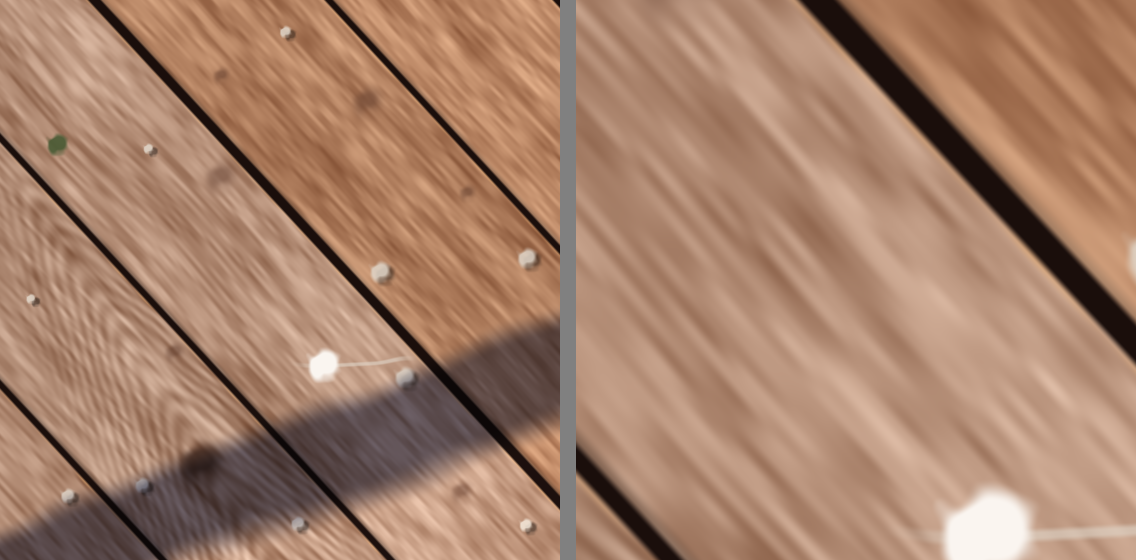
Left, the full canvas; right, a detail of the centre.
A three.js fragment shader for this texture:

```glsl
// Weathered diagonal deck boards with dark gaps, paint chips and a band of shade.
varying vec2 vUv;

// Layout, in canvas units with y running down
const float SLOPE = 1.08;
const float PITCH = 0.44;          // gap spacing measured down the canvas
const float FIRST_GAP = -0.19;
const float GAP_SHIFT = 0.008;
const float GAP_HALF = 0.0066;
const float GAP_VARIATION = 0.0019;
const float SOFT = 0.0025;

// Wood
const vec3 DARK_WOOD = vec3(0.52, 0.34, 0.24);
const vec3 PALE_WOOD = vec3(0.90, 0.75, 0.65);
const vec3 WARM_TINT = vec3(1.01, 0.95, 0.87);
const vec3 GREY_TINT = vec3(0.98, 1.00, 1.02);
const vec3 GAP_COLOR = vec3(0.10, 0.055, 0.045);
const vec3 RIM_COLOR = vec3(0.88, 0.66, 0.44);
const vec3 KNOT_COLOR = vec3(0.36, 0.22, 0.16);

// Arched grain
const vec2 ARCH_APEX = vec2(0.117, 0.443);
const vec2 ARCH_AXIS = vec2(0.555, 0.832);
const float ARCH_SPREAD = 3.6;
const float ARCH_FREQUENCY = 110.0;
const vec2 KNOT_CENTER = vec2(0.362, 0.822);

// Marks and shade
const vec3 CHIP_COLOR = vec3(0.88, 0.84, 0.79);
const vec3 PAINT_COLOR = vec3(0.98, 0.96, 0.94);
const vec3 MOSS_COLOR = vec3(0.28, 0.35, 0.20);
const vec2 PAINT_CENTER = vec2(0.580, 0.649);
const vec2 MOSS_CENTER = vec2(0.104, 0.256);
const vec3 SHADE = vec3(0.49, 0.51, 0.62);

float hash(vec2 p) {
  vec3 q = fract(vec3(p.xyx) * 0.1031);
  q += dot(q, q.yzx + 33.33);
  return fract((q.x + q.y) * q.z);
}

float noise(vec2 p) {
  vec2 i = floor(p), f = fract(p);
  f = f * f * (3.0 - 2.0 * f);
  return mix(mix(hash(i), hash(i + vec2(1.0, 0.0)), f.x),
             mix(hash(i + vec2(0.0, 1.0)), hash(i + 1.0), f.x), f.y);
}

// Ragged disc, solid inside radius * core
float blot(vec2 p, float radius, float core) {
  float d = length(p) + radius * 0.6 * (noise(p * 1.6 / radius + 9.0) - 0.5);
  return 1.0 - smoothstep(radius * core, radius * 1.2, d);
}

// One hashed blot in some cells of a grid
float scatter(vec2 p, float cells, vec2 radii, float core, float share, float seed) {
  vec2 cell = floor(p * cells), id = cell + seed;
  vec2 center = cell + 0.25 + 0.5 * vec2(hash(id), hash(id + 17.3));
  float radius = mix(radii.x, radii.y, hash(id + 31.7));
  return step(hash(id + 47.1), share) * blot(p - center / cells, radius, core);
}

// Light and dark of the wood: x across the board, y along it
float grainTone(vec2 g) {
  g.x += 0.014 * (noise(g * vec2(6.0, 4.0)) - 0.5);
  float broad = noise(g * vec2(26.0, 2.2)) - 0.5;
  float streak = noise(g * vec2(75.0, 6.0) + 5.0) - 0.5;
  float fibre = noise(g * vec2(150.0, 24.0) + 11.0) - 0.5;
  float blotch = noise(g * vec2(8.0, 5.0) + 23.0) - 0.5;
  return 0.5 + 0.38 * broad + 0.34 * streak + 0.42 * fibre + 0.26 * blotch;
}

float archRings(vec2 p) {
  vec2 q = p - ARCH_APEX;
  float u = dot(q, vec2(ARCH_AXIS.y, -ARCH_AXIS.x));
  float arch = dot(q, ARCH_AXIS) - ARCH_SPREAD * (sqrt(u * u + 0.0009) - 0.03);
  float rings = sin(arch * ARCH_FREQUENCY + 4.0 * noise(p * 14.0));
  return rings * smoothstep(-0.45, 0.02, arch) * (1.0 - smoothstep(0.1, 0.24, abs(u)));
}

void main() {
  vec2 p = vec2(vUv.x, 1.0 - vUv.y);

  // Nearest gap and board index
  float scale = inversesqrt(1.0 + SLOPE * SLOPE);
  float drop = p.y - SLOPE * p.x - FIRST_GAP;
  float gap = floor(drop / PITCH + 0.5);
  float uneven = cos(2.094 * gap);
  float side = (drop - gap * PITCH - GAP_SHIFT * uneven) * scale;
  float board = side > 0.0 ? gap : gap - 1.0;

  // Board grain, arches and tint
  vec2 g = vec2(drop, p.x + SLOPE * p.y) * scale;
  float tone = grainTone(g + board * vec2(3.7, 7.3));
  tone += 0.13 * archRings(p) * (1.0 - step(0.5, abs(board - 1.0)));
  vec3 color = mix(DARK_WOOD, PALE_WOOD, clamp(tone, -0.1, 1.1));
  color *= mix(WARM_TINT, GREY_TINT, step(-0.5, board));
  color *= 0.97 + 0.06 * hash(vec2(board, 4.0));

  // Knots and stains
  color = mix(color, KNOT_COLOR, 0.5 * scatter(p, 4.0, vec2(0.015, 0.04), 0.1, 0.4, 3.0));
  color = mix(color, KNOT_COLOR * 0.8, 0.8 * blot(p - KNOT_CENTER, 0.042, 0.3));

  // Chips with a small cast shadow, paint splash with its thin trail, moss
  vec2 chipRadii = vec2(0.007, 0.019);
  color *= 1.0 - 0.4 * scatter(p - vec2(0.009, 0.006), 5.0, chipRadii, 0.6, 0.45, 8.0);
  color = mix(color, CHIP_COLOR, 0.85 * scatter(p, 5.0, chipRadii, 0.6, 0.45, 8.0));
  vec2 splash = p - PAINT_CENTER;
  float trail = abs(splash.y + 0.05 * splash.x - 0.012 * (noise(p * 18.0) - 0.5));
  float reach = smoothstep(-0.07, 0.0, splash.x) * (1.0 - smoothstep(0.12, 0.17, splash.x));
  color = mix(color, CHIP_COLOR, 0.6 * reach * (1.0 - smoothstep(0.001, 0.005, trail)));
  color = mix(color, PAINT_COLOR, blot(splash, 0.027, 0.75));
  color = mix(color, MOSS_COLOR, 0.9 * blot(p - MOSS_CENTER, 0.018, 0.7));

  // Gaps with a worn lit edge on the lower side
  float halfWidth = GAP_HALF + GAP_VARIATION * uneven;
  float edge = abs(side) - halfWidth;
  float rim = step(0.0, side) * (1.0 - smoothstep(0.001, 0.006, edge));
  color = mix(color, RIM_COLOR, 0.6 * rim * noise(g * vec2(20.0, 30.0)));
  color *= 1.0 - 0.25 * step(side, 0.0) * (1.0 - smoothstep(0.0, 0.01, edge));
  color = mix(GAP_COLOR, color, smoothstep(-SOFT, SOFT, edge));

  // Soft band of shade, brighter wood below it
  float wave = 0.03 * (noise(p * 9.0) - 0.5);
  float upper = smoothstep(-0.025, 0.03, p.y + 0.39 * p.x - 0.955 + wave);
  float lower = smoothstep(-0.035, 0.035, p.y + 0.37 * p.x - 1.125 + wave);
  color *= mix(vec3(1.0), SHADE, upper * (1.0 - lower));
  color *= 1.0 + 0.09 * lower;

  gl_FragColor = vec4(color, 1.0);
}
```
